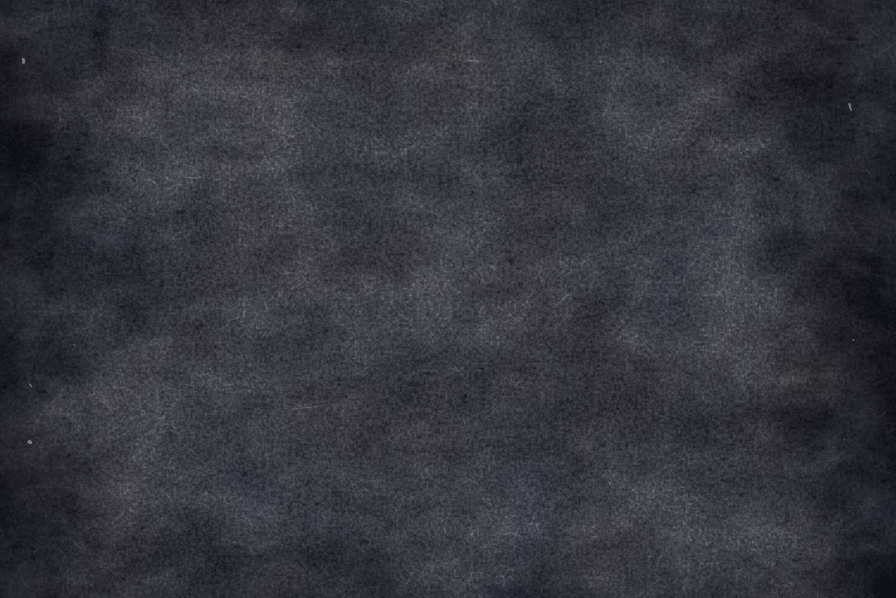
Write a WebGL 2 fragment shader that draws this texture.

```glsl
#version 300 es
precision highp float;
// Worn slate chalkboard: cloudy dust, wiped streaks, fine grain, hairline scratches, dark rim.

uniform vec2 u_resolution;
out vec4 fragColor;

const float RIM_TONE = 0.103;
const float BOARD_LIFT = 0.130;
const vec3 SLATE_TINT = vec3(-0.001, 0.0, 0.030);
const vec3 COOL_SHIFT = vec3(-0.012, 0.0, 0.022);
const vec3 CHALK = vec3(0.66, 0.67, 0.70);

vec2 hash2(vec2 cell, float seed) {
    uvec2 v = uvec2(ivec2(cell) + 4096) + uvec2(uint(seed) * 747u, uint(seed) * 391u);
    v = v * 1664525u + 1013904223u;
    v.x += v.y * 1664525u;
    v.y += v.x * 1664525u;
    v ^= v >> 16u;
    v.x += v.y * 1664525u;
    v.y += v.x * 1664525u;
    v ^= v >> 16u;
    return vec2(v & 65535u) / 65536.0;
}

float cornerSlope(vec2 cell, vec2 offset, float seed) {
    float angle = 6.28318 * hash2(cell, seed).x;
    return dot(vec2(cos(angle), sin(angle)), offset);
}

float gradientNoise(vec2 p, float seed) {
    vec2 i = floor(p), f = p - i;
    vec2 w = f * f * f * (f * (f * 6.0 - 15.0) + 10.0);
    vec2 e = vec2(1.0, 0.0);
    float low = mix(cornerSlope(i, f, seed), cornerSlope(i + e, f - e, seed), w.x);
    float high = mix(cornerSlope(i + e.yx, f - e.yx, seed), cornerSlope(i + 1.0, f - 1.0, seed), w.x);
    return mix(low, high, w.y);
}

float fbm(vec2 p, float roughness, float seed) {
    float sum = 0.0, gain = 0.5;
    for (int octave = 0; octave < 5; octave++) {
        sum += gain * gradientNoise(p, seed + float(octave));
        p = mat2(1.98, 0.22, -0.22, 1.98) * p + 3.7;
        gain *= roughness;
    }
    return sum;
}

vec2 rotate(vec2 p, float angle) {
    float c = cos(angle), s = sin(angle);
    return vec2(c * p.x - s * p.y, s * p.x + c * p.y);
}

// One faint bent hairline per cell
float scratches(vec2 p, float scale, float seed, float pixel) {
    vec2 cell = floor(p * scale);
    vec2 place = hash2(cell, seed), shape = hash2(cell, seed + 7.0);
    vec2 q = rotate(fract(p * scale) - mix(vec2(0.35), vec2(0.65), place), 6.28318 * shape.x);
    float bend = (shape.y - 0.5) * 2.4;
    float dist = abs(q.y - bend * (q.x * q.x - 0.03)) / scale;
    float line = 1.0 - smoothstep(0.0002, 0.0005 + pixel, dist);
    float ends = 1.0 - smoothstep(0.12, 0.33, abs(q.x));
    return line * ends * place.y;
}

// Rare ragged flecks of bare chalk
float chips(vec2 p, float scale, float seed, float pixel) {
    vec2 cell = floor(p * scale);
    vec2 place = hash2(cell, seed), shape = hash2(cell, seed + 3.0);
    vec2 q = (fract(p * scale) - mix(vec2(0.3), vec2(0.7), place)) / scale;
    q = rotate(q, 3.14159 * shape.x) * vec2(1.0, 2.3);
    float radius = mix(0.002, 0.008, shape.y * shape.y);
    float dist = length(q) + 0.007 * gradientNoise(p * 130.0, seed) - radius;
    return (1.0 - smoothstep(-pixel, pixel, dist)) * step(0.86, hash2(cell, seed + 5.0).x);
}

void main() {
    vec2 uv = gl_FragCoord.xy / u_resolution;
    vec2 p = gl_FragCoord.xy / u_resolution.y;
    float pixel = 1.0 / u_resolution.y;

    // Broad dust, mottling and wiping marks
    vec2 warp = 0.03 * vec2(gradientNoise(p * 9.0, 5.0), gradientNoise(p * 9.0, 7.0));
    float clouds = fbm((p + warp) * vec2(3.6, 4.6), 0.55, 11.0);
    float mottle = fbm((p + warp) * vec2(11.0, 15.0), 0.62, 17.0);
    float wipes = fbm((p + warp) * vec2(9.0, 34.0), 0.6, 23.0);
    float drips = fbm((p + warp) * vec2(30.0, 7.0), 0.6, 37.0);
    float hue = fbm(p * 4.0, 0.5, 43.0);

    // Uneven dark rim
    vec2 rim = min(uv, 1.0 - uv) + 0.14 * clouds;
    float sides = smoothstep(-0.02, 0.20, rim.x);
    float ends = smoothstep(-0.06, 0.16, rim.y);
    float board = sides * mix(0.5, 1.0, ends);
    float tone = RIM_TONE + BOARD_LIFT * board;
    tone += 0.125 * clouds + 0.070 * mottle + 0.055 * wipes + 0.035 * drips;

    // Fine grain, with chalk specks caught in dusty patches
    float grain = 0.062 * gradientNoise(p * 135.0, 51.0) + 0.080 * gradientNoise(p * 251.3, 53.0);
    tone += grain * mix(0.5, 1.2, board);
    float dusty = smoothstep(-0.06, 0.24, mottle + 0.8 * clouds) * board;
    tone += 0.090 * dusty * smoothstep(0.08, 0.5, gradientNoise(p * 180.7, 67.0));
    float pits = smoothstep(0.15, 0.5, gradientNoise(p * vec2(65.0, 100.0), 71.0));
    tone -= 0.045 * pits * smoothstep(-0.05, 0.22, wipes - mottle);

    // Hairline scratches at several sizes
    for (int layer = 0; layer < 6; layer++) {
        float n = float(layer);
        vec2 turned = rotate(p, 0.6 * n) + 0.004 * gradientNoise(p * 18.0, 80.0 + n);
        tone += 0.075 * scratches(turned, 5.0 + 3.5 * n, 90.0 + n, pixel) * mix(0.4, 1.0, dusty);
    }

    vec3 color = max(tone, 0.055) + SLATE_TINT + COOL_SHIFT * hue;
    float nearSides = 1.0 - smoothstep(0.05, 0.13, min(uv.x, 1.0 - uv.x));
    color = mix(color, CHALK, 0.6 * nearSides * chips(p, 13.0, 101.0, pixel));
    fragColor = vec4(color, 1.0);
}
```
